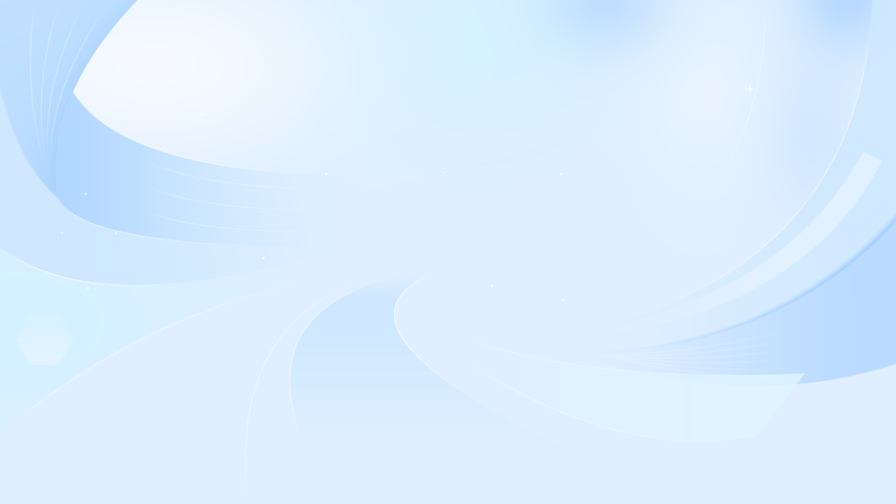
This background is drawn by a WebGL 2 fragment shader. Its source:

```glsl
#version 300 es
precision highp float;

uniform vec2 u_resolution;
out vec4 outColor;

const vec3 BASE = vec3(.88, .937, 1);
const vec3 WHITE = vec3(.97, .983, 1);
const vec3 CYAN = vec3(.825, .945, 1);
const vec3 PALE = vec3(.81, .91, 1);
const vec3 BLUE = vec3(.7, .845, 1);
const vec3 DEEP = vec3(.6, .785, 1);
const float LINE_WIDTH = .0002;
const float DOT_CELL = .15;
const float DOT_CHANCE = .22;
const float DOT_RADIUS = .0016;
const vec2 STAR = vec2(1.488, .824);
const vec2 HEXAGON = vec2(.088, .327);
const float HEXAGON_RADIUS = .05;

vec2 p;
vec3 col = BASE;
float pixel;

void paint(vec3 tint, float amount) { col = mix(col, tint, clamp(amount, 0., 1.)); }

float cross2(vec2 a, vec2 b) { return a.x * b.y - a.y * b.x; }

// Quadratic Bezier: x = distance, positive in the hollow; y = position along it
vec2 curve(float ax, float ay, float bx, float by, float cx, float cy) {
    vec2 q = p - vec2(ax, ay), ab = vec2(bx - ax, by - ay), ac = vec2(cx - ax, cy - ay);
    float area = cross2(ab, ac);
    float v = cross2(q, ac) / area, w = cross2(ab, q) / area, u = 1. - v - w;
    vec2 gv = vec2(ac.y, -ac.x) / area, gw = vec2(-ab.y, ab.x) / area;
    vec2 slope = 4. * (u * gw - w * (gv + gw)) - 2. * v * gv;
    return vec2((4. * u * w - v * v) / max(length(slope), 1e-4), w + .5 * v);
}

float inside(float d) { return smoothstep(-pixel, pixel, d); }
float outside(vec2 c) { return inside(-c.x); }

float stroke(vec2 c) {
    float span = smoothstep(0., .2, c.y) * (1. - smoothstep(.5, .95, c.y));
    return span * (1. - smoothstep(LINE_WIDTH, LINE_WIDTH + 1.2 * pixel, abs(c.x)));
}

float glow(vec2 center, vec2 radius) {
    vec2 q = (p - center) / radius;
    return exp(-dot(q, q));
}

vec2 hash22(vec2 s) {
    vec3 q = fract(s.xyx * vec3(.1031, .103, .0973));
    q += dot(q, q.yzx + 33.33);
    return fract((q.xx + q.yz) * q.zy);
}

void backdrop() {
    paint(CYAN, .9 * glow(vec2(.04, .36), vec2(.42, .24)));
    paint(CYAN, .8 * glow(vec2(.92, .92), vec2(.3, .22)));
    paint(WHITE, .95 * glow(vec2(.31, .87), vec2(.34, .18)));
    paint(WHITE, .35 * glow(vec2(1.4, .82), vec2(.14, .16)));
    paint(BLUE, .7 * glow(vec2(1.2, 1), vec2(.12, .1)));
    paint(BLUE, .3 * glow(vec2(1.61, .73), vec2(.09, .16)));
    paint(BLUE, .95 * glow(vec2(1.68, 1.02), vec2(.1, .12)));
}

void leftRibbons() {
    vec2 foldLeft = curve(0., .826, .035, .676, .116, .606);
    vec2 foldRight = curve(.273, 1., .083, .803, .116, .606);
    vec2 upper = curve(.146, .815, .255, .657, .694, .653);
    vec2 lower = curve(.116, .606, .162, .505, .694, .509);
    vec2 hem = curve(0., .509, .15, .394, .463, .454);
    float below = outside(upper), fade = 1. - smoothstep(.1, .75, p.x);
    paint(PALE, inside(hem.x) * below * fade);
    // Long band, then the fold in front of it
    float band = below * inside(foldRight.x) * max(inside(lower.x), smoothstep(.59, .62, p.y));
    paint(mix(PALE, BLUE, fade * fade), band * fade);
    float fold = inside(foldLeft.x) * outside(foldRight) * smoothstep(.603, .609, p.y);
    float shade = .4 + .45 * exp(-abs(foldRight.x) / .04);
    paint(mix(PALE, DEEP, shade * (1.25 - .65 * p.y)), fold);
    float lines = stroke(hem) + .6 * below * stroke(lower) + stroke(upper);
    for (float k = 0.; k < 4.; k++) {
        lines += .4 * fold * stroke(curve(.07 + .05 * k, 1., .04 + .012 * k, .8, .105, .62));
        lines += .4 * band * stroke(curve(.29, .68 - .05 * k, .42, .62 - .045 * k, .72, .625 - .04 * k));
    }
    paint(WHITE, .7 * lines);
}

void lowerSweeps() {
    vec2 sweep = curve(0., .139, .289, .387, .671, .456);
    vec2 rim = curve(.491, 0., .451, .38, .764, .456);
    vec2 outer = curve(.606, .109, .481, .41, .856, .463);
    vec2 inner = curve(.868, .463, .641, .368, 1.019, .162);
    float low = 1. - smoothstep(.4, .47, p.y);
    paint(BASE, .85 * inside(sweep.x) * low);
    paint(PALE, inside(outer.x) * outside(inner) * low * smoothstep(.06, .4, p.y));
    paint(WHITE, .45 * (stroke(sweep) + stroke(rim) + stroke(outer)) + .7 * stroke(inner));
}

void rightRibbons() {
    vec2 arc = curve(1.731, 1., 1.708, .468, 1.157, .345);
    vec2 inner = curve(1.713, .699, 1.563, .421, 1.181, .345);
    vec2 outer = curve(1.75, .681, 1.597, .387, 1.181, .333);
    vec2 crease = curve(1.778, .56, 1.546, .306, 1.157, .299);
    vec2 hem = curve(1.778, .278, 1.597, .218, 1.389, .241);
    vec2 top = curve(.926, .329, 1.157, .241, 1.597, .259);
    vec2 bottom = curve(.926, .282, 1.227, .086, 1.5, .134);
    float fade = smoothstep(1.1, 1.75, p.x), under = outside(crease);
    paint(PALE, .85 * fade * outside(arc) * inside(crease.x));
    paint(BLUE, .85 * fade * under * inside(hem.x));
    paint(DEEP, .8 * fade * (1. - under) * (1. - smoothstep(0., .004 + .012 * fade, crease.x)));
    // Two pale strips with slanted ends
    float strip = outside(inner) * inside(outer.x) * inside(dot(vec2(1.713, .699) - p, vec2(.44, .9)));
    paint(WHITE, .45 * strip * smoothstep(1.15, 1.65, p.x));
    float sheet = outside(top) * inside(bottom.x) * inside(dot(vec2(1.597, .259) - p, vec2(.79, -.61)));
    paint(mix(CYAN, WHITE, .35), .85 * sheet * smoothstep(.93, 1.4, p.x));
    float lines = .7 * stroke(arc) + .4 * stroke(top) + .5 * stroke(bottom);
    lines += .6 * stroke(curve(1.516, 1., 1.53, .78, 1.389, .583));
    for (float k = 0.; k < 6.; k++)
        lines += .3 * under * stroke(curve(1.18, .297, 1.4, .295 - .01 * k, 1.62, .36 - .022 * k));
    paint(WHITE, .75 * lines);
}

void sparkles() {
    vec2 cell = floor(p / DOT_CELL), q = abs(p - HEXAGON);
    vec2 spot = (cell + .1 + .8 * hash22(cell + 31.)) * DOT_CELL;
    float dots = step(hash22(cell + 7.).x, DOT_CHANCE) * step(.4, p.y);
    dots *= 1. - smoothstep(0., DOT_RADIUS + pixel, length(p - spot));
    float gem = inside(HEXAGON_RADIUS - max(q.y, .866 * q.x + .5 * q.y));
    paint(WHITE, gem * (.25 - 3. * (p.y - HEXAGON.y)));
    paint(vec3(1), dots + glow(STAR, vec2(.006, .0015)) + glow(STAR, vec2(.0015, .008)));
}

void main() {
    p = gl_FragCoord.xy / u_resolution.y;
    pixel = 1. / u_resolution.y;
    backdrop();
    leftRibbons();
    lowerSweeps();
    rightRibbons();
    sparkles();
    outColor = vec4(col, 1);
}
```
